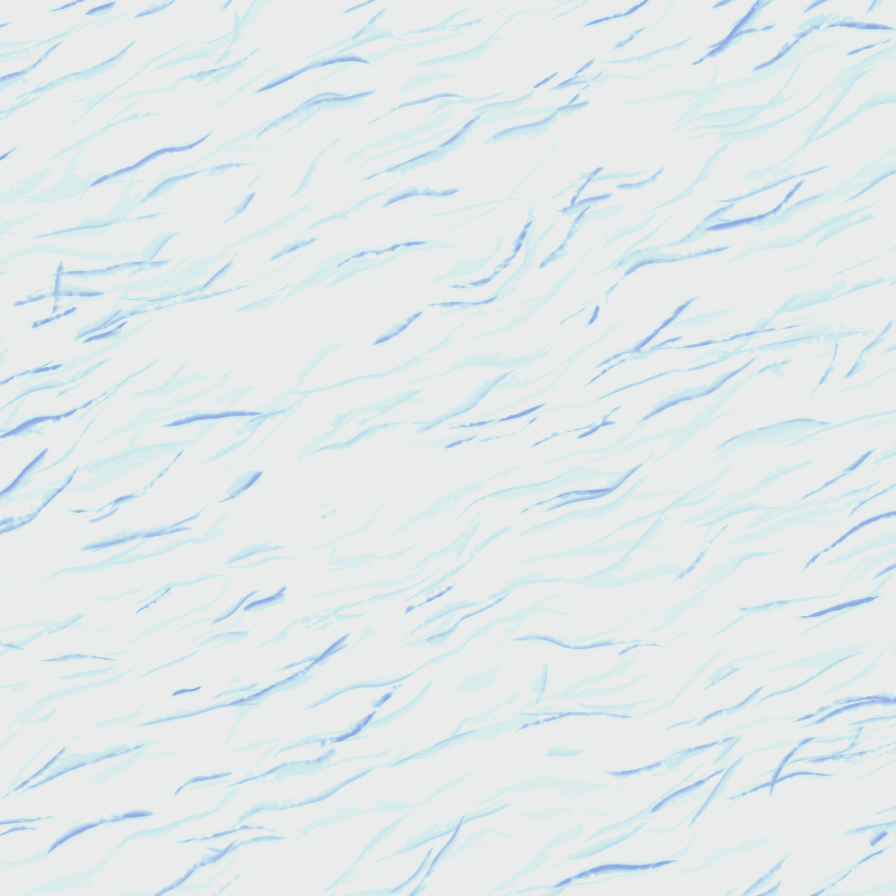
Reproduce this texture procedurally as a Shadertoy shader.

```glsl
// Pale marble: feathered blue strokes drifting up to the right over light grey.
// Jittered cells hold bent, tapered strokes; each has a ragged wash along one
// side of a thin dense vein, and the summed ink picks a colour from a ramp.

float hash(vec2 p) {
    return fract(sin(dot(p, vec2(127.1, 311.7))) * 43758.5453);
}

float noise(vec2 p) {
    vec2 i = floor(p), f = fract(p);
    f = f * f * (3.0 - 2.0 * f);
    return mix(mix(hash(i), hash(i + vec2(1, 0)), f.x),
               mix(hash(i + vec2(0, 1)), hash(i + vec2(1, 1)), f.x), f.y);
}

vec2 rotate(vec2 p, float a) {
    float c = cos(a), s = sin(a);
    return vec2(c * p.x + s * p.y, c * p.y - s * p.x);
}

// Ink of one stroke; d is the offset from its centre, grain breaks its edges
float stroke(vec2 d, vec2 id, float grain) {
    float size = hash(id + 3.1), tone = hash(id + 5.7), turn = hash(id + 8.3);
    float steep = step(0.92, hash(id + 9.9));
    vec2 q = rotate(d, (turn - 0.5) * 0.65 + steep * 0.6);
    float halfLength = mix(0.022, 0.1, size) * (1.0 - 0.5 * steep);
    float x = q.x / halfLength;
    float taper = 1.0 - x * x;
    if (taper <= 0.0) return 0.0;

    // Bend the axis, and let the wash fall on either side
    float bend = (hash(id + 12.4) - 0.5) * 0.25 * halfLength;
    float y = q.y - bend * (x * x - 0.4) - 0.05 * halfLength * sin(3.0 * x + 6.3 * turn);
    y *= hash(id + 14.6) < 0.5 ? 1.0 : -1.0;

    // Feathered wash with one crisp border
    float width = mix(0.005, 0.021, hash(id + 17.2)) * taper;
    float side = y / width;
    float wash = 1.0 - clamp(side, 0.0, 1.0);
    float inside = smoothstep(-0.0015, 0.0008, y) * (1.0 - smoothstep(0.8, 1.0, side))
                 * smoothstep(0.0, 0.3, taper);
    float cover = inside * smoothstep(0.0, 0.25, wash - 0.3 + (grain - 0.5) * 1.8);
    float ink = cover * mix(0.17, 0.55, tone) * (0.6 + 0.4 * wash);

    // Dense vein on the crisp border
    float thickness = 0.0014 + 0.0024 * tone;
    float vein = exp(-pow((y - 0.001) / thickness, 2.0)) * smoothstep(0.0, 0.6, taper);
    return ink + vein * tone * tone * tone * 0.95 * smoothstep(0.25, 0.65, grain);
}

vec3 inkColor(float ink) {
    vec3 c = mix(vec3(0.917, 0.92, 0.92), vec3(0.85, 0.925, 0.925), smoothstep(0.02, 0.22, ink));
    c = mix(c, vec3(0.79, 0.905, 0.925), smoothstep(0.25, 0.45, ink));
    c = mix(c, vec3(0.73, 0.835, 0.92), smoothstep(0.45, 0.65, ink));
    c = mix(c, vec3(0.65, 0.75, 0.91), smoothstep(0.65, 0.9, ink));
    return mix(c, vec3(0.57, 0.67, 0.89), smoothstep(0.9, 1.25, ink));
}

void mainImage(out vec4 fragColor, in vec2 fragCoord) {
    vec2 uv = fragCoord / iResolution.y;

    // Slow and quick wobble, then align x with the drift
    vec2 p = uv + 0.03 * (vec2(noise(uv * 7.0), noise(uv * 7.0 + 31.0)) - 0.5);
    p += 0.009 * (vec2(noise(uv * 28.0), noise(uv * 28.0 + 57.0)) - 0.5);
    p = rotate(p, 0.42);

    // Long fibres mixed with fine speckle
    float grain = 0.45 * noise(p * vec2(22.0, 130.0))
                + 0.3 * noise(p * vec2(60.0, 260.0) + 19.0)
                + 0.25 * noise(uv * 230.0);

    float ink = 0.0;
    const float cell = 0.11;
    for (int layer = 0; layer < 5; layer++) {
        vec2 shift = vec2(0.37, 0.61) * float(layer);
        vec2 g = p / cell + shift;
        for (int j = -1; j <= 1; j++) {
            for (int i = -1; i <= 1; i++) {
                vec2 corner = floor(g) + vec2(i, j);
                vec2 id = corner + 37.0 * float(layer);
                vec2 centre = corner + vec2(hash(id), hash(id + 1.7));
                ink = max(ink, stroke((g - centre) * cell, id, grain));
            }
        }
    }
    fragColor = vec4(inkColor(ink), 1.0);
}
```
